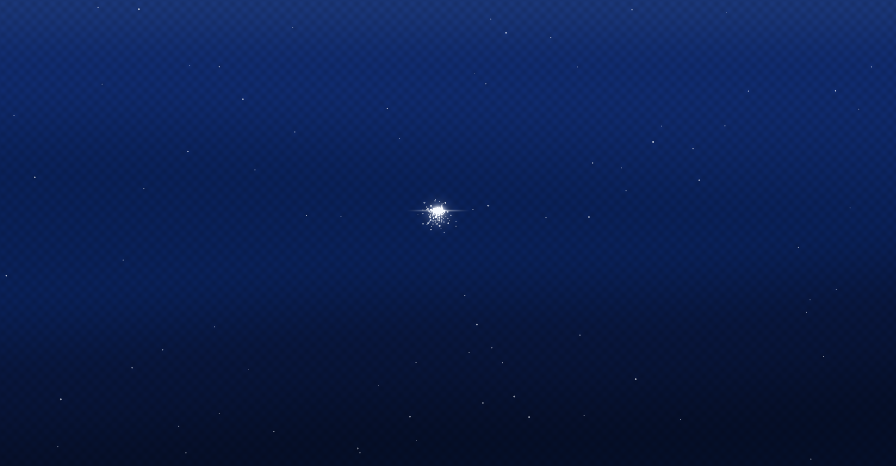
Give the GLSL for this background, as a Shadertoy shader.

```glsl
// A deep blue backdrop: a slanted vertical gradient with a fine woven texture,
// and a small white burst of dust with a thin horizontal flare near the middle.
// Smoothstep ramps shade the backdrop; cellular noise scatters the dust.

vec3 hash3(vec2 cell) {
    vec3 p = fract(vec3(cell.xyx) * vec3(0.1031, 0.1030, 0.0973));
    p += dot(p, p.yxz + 33.33);
    return fract((p.xxy + p.yzz) * p.zyx);
}

// Blue ramp; uv spans 0 to 1 on both axes
vec3 backdrop(vec2 uv) {
    float side = uv.x - 0.5;

    // The dark floor rises to the right, the mid tones lift there
    float low = uv.y - 0.13 * side + 0.012 * sin(uv.x * 9.0 + 1.0);
    float mid = uv.y + 0.09 * side * smoothstep(0.9, 0.6, uv.y)
              + 0.012 * sin(uv.x * 6.0 + uv.y * 5.0);

    vec3 color = vec3(0.020, 0.055, 0.150);
    color = mix(color, vec3(0.030, 0.080, 0.220), smoothstep(0.02, 0.27, low));
    color = mix(color, vec3(0.036, 0.122, 0.330), smoothstep(0.23, 0.47, low));
    color = mix(color, vec3(0.060, 0.160, 0.410), smoothstep(0.55, 0.84, mid));
    return mix(color, vec3(0.100, 0.205, 0.450), smoothstep(0.84, 1.02, uv.y));
}

// One bright grain per cell, rarer away from the centre
float dust(vec2 p, float size, float spread, float pixel) {
    vec2 cell = floor(p / size);
    vec3 rnd = hash3(cell + 200.0);
    vec2 grain = (cell + 0.25 + 0.5 * rnd.xy) * size;
    float chance = exp(-dot(grain, grain) / (spread * spread));
    float radius = size * mix(0.18, 0.34, rnd.y);
    float disc = smoothstep(radius + pixel, radius - pixel, length(p - grain));
    return disc * step(rnd.z, chance) * mix(0.5, 1.0, rnd.x);
}

void mainImage(out vec4 fragColor, in vec2 fragCoord) {
    float pixel = 1.0 / iResolution.y;
    vec2 uv = fragCoord / iResolution.xy;
    vec2 p = fragCoord * pixel;
    vec3 color = backdrop(uv);

    // Woven texture of staggered soft dots
    float weave = sin(p.x * 236.0) * sin(p.y * 236.0);
    color *= 1.0 + 0.07 * weave;

    // Burst: faint halo, two scales of dust, solid core
    vec2 q = p - vec2(0.489 * iResolution.x / iResolution.y, 0.548);
    vec2 cloud = q + vec2(0.001, 0.006);
    float light = 0.30 * exp(-dot(cloud, cloud) / 0.0005);
    light += 0.75 * dust(cloud, 0.0062, 0.022, 0.5 * pixel);
    light += 0.60 * dust(cloud + 0.0031, 0.0045, 0.020, 0.5 * pixel);
    vec2 core = q * vec2(0.8, 1.1);
    light += 1.3 * exp(-dot(core, core) / 0.00009);

    // Flare: a thin line fading toward both ends
    float thin = exp(-pow(q.y / 0.0019, 2.0));
    light += 0.65 * thin * pow(max(0.0, 1.0 - abs(q.x) / 0.068), 1.3);

    color = mix(color, vec3(0.97, 0.98, 1.0), clamp(light, 0.0, 1.0));
    fragColor = vec4(color, 1.0);
}
```
